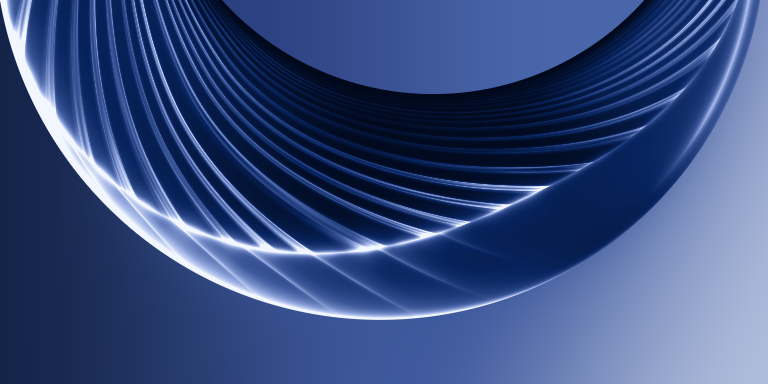
Give the GLSL for this background, as a Shadertoy shader.

```glsl
// A great glassy ring hangs over a blue gradient. Polar coordinates about the
// ring centre split it into a smooth outer tube and an inner fan of swept fins;
// light is summed as one scalar and then coloured by a tone ramp.

// Layout, in units of canvas height (origin at lower left)
const vec2  RING_CENTRE = vec2(0.99, 1.172);
const float RING_RADIUS = 1.005;
const vec2  HOLE_CENTRE = vec2(1.128, 1.495);
const float HOLE_RADIUS = 0.74;
const float TUBE_WIDTH  = 0.222;  // widest part of the tube
const float TUBE_ANGLE  = 0.44;   // angle of that part, from straight down
const float FIN_STEP    = 0.15;   // mean angle between fins
const float FIN_WARP    = 0.9;    // irregularity of their spacing
const float SEAM_STEP   = 0.205;  // angle between tube seams
const float SEAM_SLANT  = 0.32;

// Tones, dark to light
const vec3 INK   = vec3(0.00, 0.03, 0.10);
const vec3 NAVY  = vec3(0.03, 0.14, 0.37);
const vec3 STEEL = vec3(0.23, 0.34, 0.60);
const vec3 PALE  = vec3(0.60, 0.68, 0.89);
const vec3 WHITE = vec3(0.95, 0.97, 1.00);
const vec3 SKY_LEFT  = vec3(0.075, 0.135, 0.28);
const vec3 SKY_MID   = vec3(0.25, 0.35, 0.62);
const vec3 SKY_RIGHT = vec3(0.69, 0.74, 0.86);
const vec3 OPEN_LEFT  = vec3(0.17, 0.25, 0.50);
const vec3 OPEN_RIGHT = vec3(0.29, 0.40, 0.67);

float hash(float n) { return fract(sin(n * 127.1 + 3.7) * 4375.85); }

vec2 gradientAt(vec2 cell) {
    float a = 6.2832 * hash(cell.x + 57.3 * cell.y);
    return vec2(cos(a), sin(a));
}

float gradientNoise(vec2 p) {
    vec2 i = floor(p), f = p - i, e = vec2(1.0, 0.0);
    vec2 u = f * f * f * (f * (f * 6.0 - 15.0) + 10.0);
    float low  = mix(dot(gradientAt(i), f), dot(gradientAt(i + e), f - e), u.x);
    float high = mix(dot(gradientAt(i + e.yx), f - e.yx),
                     dot(gradientAt(i + e.xx), f - e.xx), u.x);
    return mix(low, high, u.y);
}

vec3 toneRamp(float light) {
    float t = 4.0 * clamp(light, 0.0, 1.0);
    vec3 c = mix(INK, NAVY, min(t, 1.0));
    c = mix(c, STEEL, clamp(t - 1.0, 0.0, 1.0));
    c = mix(c, PALE, clamp(t - 2.0, 0.0, 1.0));
    return mix(c, WHITE, clamp(t - 3.0, 0.0, 1.0));
}

float coverage(float dist) { return clamp(0.5 - dist * iResolution.y, 0.0, 1.0); }

float fall(float a, float b, float x) { return 1.0 - smoothstep(a, b, x); }

vec3 sky(vec2 p) {
    float x = p.x - 0.45 * (p.y - 0.25) * smoothstep(0.4, 1.6, p.x);
    vec3 c = mix(SKY_LEFT, SKY_MID, smoothstep(-0.1, 1.15, x));
    return mix(c, SKY_RIGHT, smoothstep(1.1, 2.15, x));
}

// Radius of the ridge between the fins and the tube
float ridgeRadius(float angle) {
    float a = angle - TUBE_ANGLE;
    return RING_RADIUS - TUBE_WIDTH * exp(-a * a * (a < 0.0 ? 0.86 : 1.5));
}

// Distance from the ring centre to the hole edge along a direction
float holeRadius(vec2 dir) {
    vec2 c = HOLE_CENTRE - RING_CENTRE;
    float b = dot(dir, c);
    return b + sqrt(b * b - dot(c, c) + HOLE_RADIUS * HOLE_RADIUS);
}

float finLight(float angle, float v) {
    // Each fin spirals from the hole edge out to the ridge
    float rate = mix(0.9, 1.3, smoothstep(-0.9, 0.7, angle));
    float phase = (angle - log((v + 0.06) / 1.06) / rate) / FIN_STEP;
    phase += FIN_WARP * gradientNoise(vec2(phase * 0.43, 0.5));
    float aa = min(fwidth(phase), 0.5);
    float id = floor(phase + 0.5), f = id - phase;
    float power = 0.35 + 0.65 * hash(id);
    float left = fall(-1.2, 0.0, angle);
    float reach = mix(0.16 + 0.7 * left, 1.0, smoothstep(0.1, 0.8, v));

    // Ribbons widen into a fan toward the ridge
    float spread = exp(-mix(5.5, 1.4, v * v) * max(f, 0.0)) * fall(0.2, 0.5, f);
    float ribbon = smoothstep(-aa, aa, f) * spread;
    float edge = exp(-abs(f) / max(0.035, 0.6 * aa));
    float second = exp(-abs(f - 0.2 - 0.12 * hash(id + 9.0)) / max(0.03, 0.6 * aa));
    float strands = gradientNoise(vec2(phase * 9.0, v * 3.0)) * fall(0.15, 0.5, aa * 3.0);

    float fan = fall(0.3, 0.8, angle) * exp(-(1.0 - v) / 0.13);
    float base = 0.015 + 0.2 * left + 0.25 * smoothstep(0.6, 1.25, angle) + 0.2 * fan;
    base *= smoothstep(0.0, 0.3, v);
    return base + reach * power * (ribbon * (0.66 + 0.8 * strands)
         + 0.4 * edge + 0.3 * second) * smoothstep(0.0, 0.12, v);
}

float tubeLight(float angle, float s, float depth) {
    float left = fall(-0.95, 0.35, angle);
    float body = 0.15 + 0.16 * s * (1.0 - s) + left * (0.2 + 0.3 * s * s)
               + 0.12 * smoothstep(0.5, 1.2, angle);
    // Slanted seams, each with a soft glow on one side
    float phase = (angle - SEAM_SLANT * s + 0.01) / SEAM_STEP;
    float f = phase - floor(phase + 0.5);
    float aa = min(fwidth(phase), 0.3);
    float seam = 0.7 * exp(-abs(f) / 0.04)
               + 0.5 * exp(-max(f, 0.0) * 5.0) * smoothstep(-aa, aa, f) * fall(0.3, 0.5, f);
    float seams = 0.32 * seam * fall(0.0, 0.5, angle) * fall(0.4, 1.1, s);
    // Bright outer rim, and a long reflection at the far right
    float rim = fall(0.1, 0.65, angle) * (0.5 * exp(-depth / 0.045) + 0.3 * exp(-depth / 0.008));
    rim += 0.4 * exp(-depth / 0.005) * fall(0.55, 0.95, angle);
    float sheen = smoothstep(0.75, 1.1, angle)
                * (0.5 * exp(-abs(depth - 0.03) / 0.014) + 0.25 * exp(-depth / 0.008));
    return body + seams + rim + sheen;
}

void mainImage(out vec4 fragColor, in vec2 fragCoord) {
    vec2 p = fragCoord / iResolution.y;
    vec2 q = p - RING_CENTRE;
    float r = length(q), angle = atan(q.x, -q.y);
    float ridge = ridgeRadius(angle), hole = holeRadius(q / r);
    float v = clamp((r - hole) / (ridge - hole), 0.0, 1.0);
    float s = clamp((r - ridge) / (RING_RADIUS - ridge), 0.0, 1.0);

    // Fins and tube meet at the glowing ridge
    float light = mix(tubeLight(angle, s, max(RING_RADIUS - r, 0.0)),
                      finLight(angle, v), coverage(r - ridge));
    float gap = abs(r - ridge);
    float flare = 0.8 + 0.6 * gradientNoise(vec2(angle * 12.0, 0.5));
    float glow = fall(0.2, 0.9, angle);
    light += flare * (0.65 * exp(-gap / 0.006) * (0.5 + 0.5 * glow) + 0.36 * glow * exp(-gap / 0.03));

    // Backdrop with a halo below the ring, then ring, then hole
    float halo = exp(-max(r - RING_RADIUS, 0.0) / 0.06) * smoothstep(-1.1, -0.2, angle);
    vec3 colour = mix(sky(p), STEEL, 0.4 * halo * fall(0.6, 1.6, angle));
    colour = mix(colour, toneRamp(light), coverage(r - RING_RADIUS));
    vec3 opening = mix(OPEN_LEFT, OPEN_RIGHT, smoothstep(0.55, 1.5, p.x));
    colour = mix(colour, opening, coverage(length(p - HOLE_CENTRE) - HOLE_RADIUS));
    fragColor = vec4(colour, 1.0);
}
```
